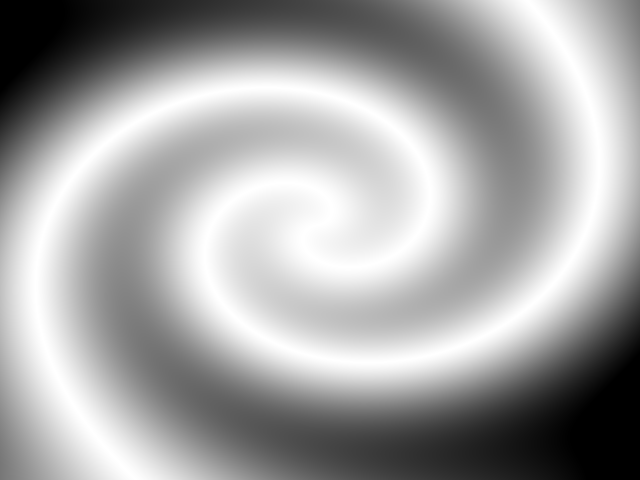
Write a Shadertoy shader that draws this background.

```glsl
// Angle of the spiral ridge at a given radius; the winding loosens outward
float ridgeAngle(float radius) {
    return 0.175 + 20.31 * radius - 13.9 * radius * radius;
}

void mainImage(out vec4 fragColor, in vec2 fragCoord) {
    // Canvas fractions stretch the spiral along with the canvas
    vec2 p = fragCoord / iResolution.xy - vec2(0.496, 0.531);
    float radius = length(p);
    float angle = atan(p.y, p.x + 1e-6);

    // Two opposite arms: zero on each ridge, one midway between them
    float valley = pow(abs(sin(angle - ridgeAngle(radius))), 1.3);

    // Valleys deepen from the pale core to the black corners
    float depth = radius * (1.152 + 1.095 * radius);
    float brightness = clamp(1.0 - depth * valley, 0.0, 1.0);

    fragColor = vec4(vec3(brightness), 1.0);
}
```
